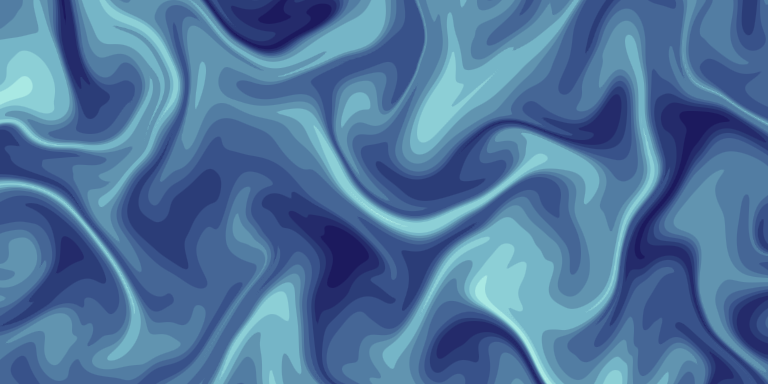
This background is drawn by a Shadertoy shader. Its source:

```glsl
// Banded blue turbulence: smooth noise is carried backwards along a swirling,
// divergence-free flow, which folds it into vortices and drawn-out filaments.
// The resulting scalar field is cut into flat tones with smoothed edges.

#define DYE_SCALE 3.2      // cells of carried noise per canvas height
#define DYE_DETAIL 0.35    // weight of its finer octave
#define SWIRL_SCALE 2.2    // large vortices per canvas height
#define SWIRL_FORCE 0.15   // strength of the large vortices
#define EDDY_SCALE 4.7     // small vortices per canvas height
#define EDDY_FORCE 0.017   // strength of the small vortices
#define FLOW_DRIFT 0.5     // how far the flow pattern shifts meanwhile
#define FLOW_STEPS 24
#define TONE_CENTRE 4.3    // tone index of the mean
#define TONE_GAIN 7.1      // tones per unit of noise
#define SEED 17.0

const vec3 TONES[11] = vec3[11](
    vec3(0.11, 0.10, 0.37), vec3(0.14, 0.17, 0.42), vec3(0.17, 0.24, 0.47),
    vec3(0.22, 0.32, 0.54), vec3(0.27, 0.40, 0.59), vec3(0.32, 0.49, 0.64),
    vec3(0.38, 0.58, 0.69), vec3(0.46, 0.71, 0.78), vec3(0.55, 0.81, 0.84),
    vec3(0.66, 0.91, 0.89), vec3(0.80, 0.97, 0.94));

// Random unit vector for a lattice corner
vec2 cornerGradient(vec2 cell) {
    float angle = 6.2832 * fract(sin(dot(cell, vec2(127.1, 311.7))) * 43758.55);
    return vec2(cos(angle), sin(angle));
}

// Gradient noise, zero mean, with quintic blending
float gradientNoise(vec2 p) {
    vec2 cell = floor(p), f = p - cell;
    vec2 blend = f * f * f * (f * (f * 6.0 - 15.0) + 10.0);
    vec2 e = vec2(1.0, 0.0);
    float a = dot(cornerGradient(cell), f);
    float b = dot(cornerGradient(cell + e.xy), f - e.xy);
    float c = dot(cornerGradient(cell + e.yx), f - e.yx);
    float d = dot(cornerGradient(cell + e.xx), f - e.xx);
    return mix(mix(a, b, blend.x), mix(c, d, blend.x), blend.y);
}

// Stream function: two sizes of vortex, drifting with t
float stream(vec2 p, float t) {
    vec2 drift = FLOW_DRIFT * t * vec2(0.8, -0.6);
    return SWIRL_FORCE * gradientNoise(p * SWIRL_SCALE + drift + SEED)
         + EDDY_FORCE * gradientNoise(p * EDDY_SCALE - drift + SEED * 2.3);
}

// Curl of the stream function
vec2 velocity(vec2 p, float t) {
    const float eps = 0.005;
    float here = stream(p, t);
    float dx = stream(p + vec2(eps, 0.0), t) - here;
    float dy = stream(p + vec2(0.0, eps), t) - here;
    return vec2(dy, -dx) / eps;
}

// Carried scalar: two rotated octaves
float dye(vec2 p) {
    vec2 q = p * DYE_SCALE + SEED * 0.7;
    mat2 turn = mat2(0.8, 0.6, -0.6, 0.8);
    return gradientNoise(q) + DYE_DETAIL * gradientNoise(turn * q * 2.1 + 5.3);
}

void mainImage(out vec4 fragColor, in vec2 fragCoord) {
    vec2 p = fragCoord / iResolution.y;

    // Trace the point back along the flow
    float dt = 1.0 / float(FLOW_STEPS);
    for (int i = 0; i < FLOW_STEPS; i++) {
        p -= dt * velocity(p, float(i) * dt);
    }

    // Cut into flat tones, softening each border over one pixel
    float level = clamp(TONE_CENTRE + TONE_GAIN * dye(p), 0.0, 9.999);
    float width = clamp(fwidth(level), 0.0001, 1.0);
    float base = floor(level);
    float rise = clamp((level - base - 0.5) / width + 0.5, 0.0, 1.0);
    int tone = int(base);
    fragColor = vec4(mix(TONES[tone], TONES[tone + 1], rise), 1.0);
}
```
